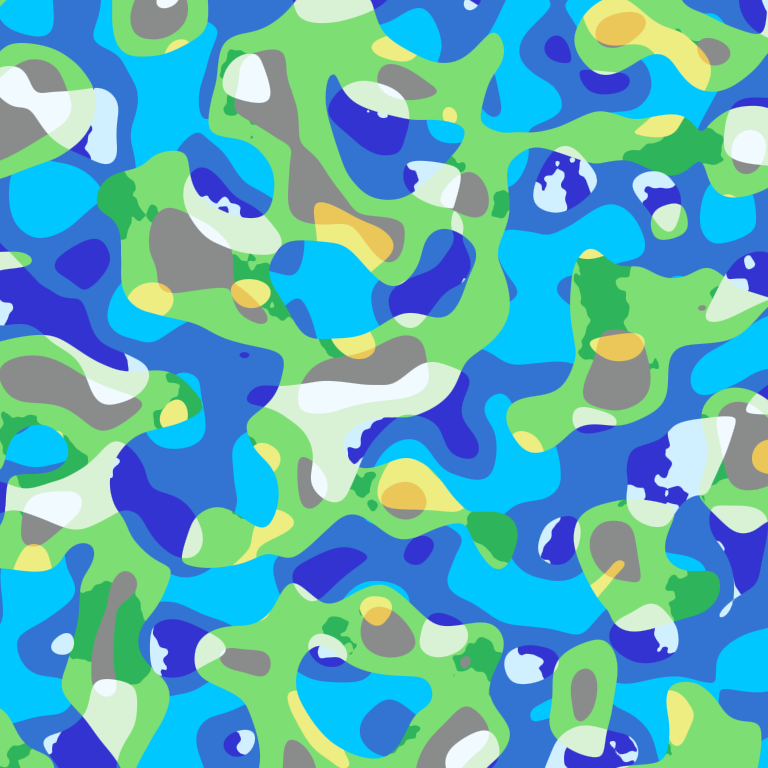
A WebGL 2 fragment shader for this texture:

```glsl
#version 300 es
precision highp float;
// Biome map: smooth noise fields for height, temperature and moisture
// are cut at fixed levels, and each combination gets one flat colour.
// Fields have unit variance, so every level is in standard deviations.

uniform vec2 u_resolution;
out vec4 fragColor;

// Cells across the canvas
const float HEIGHT_SCALE = 8.4;
const float TEMPERATURE_SCALE = 9.4;
const float MOISTURE_SCALE = 8.0;
const float ROUGH_SCALE = 31.0;
const float FINE_SCALE = 67.0;

// Strength of the ragged detail on forest and ice edges
const float ROUGH_AMOUNT = 0.2;
const float FINE_AMOUNT = 0.1;

// Levels that separate the biomes
const float SEA_LEVEL = 0.0;
const float MOUNTAIN_LEVEL = 1.3;
const float COLD_LEVEL = -0.92;
const float WARM_SEA_LEVEL = 0.4;
const float HOT_LAND_LEVEL = 1.38;
const float FOREST_LEVEL = 1.12;
const float ICE_LEVEL = 0.45;

// Sea colours
const vec3 OCEAN = vec3(0.20, 0.45, 0.82);
const vec3 WARM_OCEAN = vec3(0.0, 0.78, 1.0);
const vec3 COLD_OCEAN = vec3(0.20, 0.20, 0.82);
const vec3 ICE = vec3(0.82, 0.94, 1.0);

// Land colours
const vec3 PLAINS = vec3(0.49, 0.87, 0.45);
const vec3 FOREST = vec3(0.18, 0.71, 0.36);
const vec3 DESERT = vec3(0.93, 0.93, 0.51);
const vec3 TUNDRA = vec3(0.85, 0.95, 0.84);
const vec3 ROCK = vec3(0.54, 0.55, 0.55);
const vec3 SNOW = vec3(0.94, 0.98, 1.0);
const vec3 MESA = vec3(0.92, 0.78, 0.35);

const float NOISE_DEVIATION = 0.215;
const mat2 TURN = mat2(0.8, 0.6, -0.6, 0.8);

// Integer hash giving a unit gradient for each lattice point
vec2 gradientAt(ivec2 cell, uint seed) {
    uvec2 v = uvec2(cell + 4096) + uvec2(seed * 7919u, seed * 104729u);
    v = v * 1664525u + 1013904223u;
    v.x += v.y * 1664525u;
    v.y += v.x * 1664525u;
    v ^= v >> 16u;
    v.x += v.y * 1664525u;
    v.y += v.x * 1664525u;
    v ^= v >> 16u;
    return normalize(vec2(v >> 8u) / 8388608.0 - 0.99999);
}

// Gradient noise scaled to unit variance
float noise(vec2 p, uint seed) {
    ivec2 cell = ivec2(floor(p));
    vec2 f = fract(p);
    vec2 fade = f * f * f * (f * (f * 6.0 - 15.0) + 10.0);
    vec4 corner;
    for (int i = 0; i < 4; i++) {
        ivec2 offset = ivec2(i & 1, i >> 1);
        corner[i] = dot(gradientAt(cell + offset, seed), f - vec2(offset));
    }
    vec2 rows = mix(corner.xz, corner.yw, fade.x);
    return mix(rows.x, rows.y, fade.y) / NOISE_DEVIATION;
}

// Two turned layers of equal weight hide the lattice
float field(vec2 p, uint seed) {
    return (noise(p + 0.37, seed) + noise(TURN * p + 5.71, seed + 1u)) * inversesqrt(2.0);
}

// Antialiased step: 1 where the value lies above the level
float above(float value, float level) {
    return clamp((value - level) / max(fwidth(value), 1e-5) + 0.5, 0.0, 1.0);
}

void main() {
    vec2 p = gl_FragCoord.xy / min(u_resolution.x, u_resolution.y);

    // Climate
    float height = field(p * HEIGHT_SCALE, 11u);
    float temperature = field(p * TEMPERATURE_SCALE, 23u);
    float moisture = field(p * MOISTURE_SCALE, 37u)
        + ROUGH_AMOUNT * noise(p * ROUGH_SCALE, 41u)
        + FINE_AMOUNT * noise(TURN * p * FINE_SCALE, 43u);
    float notCold = above(temperature, COLD_LEVEL);
    float hot = above(temperature, HOT_LAND_LEVEL);

    // Sea
    vec3 openSea = mix(OCEAN, WARM_OCEAN, above(temperature, WARM_SEA_LEVEL));
    vec3 coldSea = mix(COLD_OCEAN, ICE, above(moisture, ICE_LEVEL));
    vec3 sea = mix(coldSea, openSea, notCold);

    // Lowland and mountains
    vec3 mild = mix(PLAINS, FOREST, above(moisture, FOREST_LEVEL));
    vec3 lowland = mix(TUNDRA, mix(mild, DESERT, hot), notCold);
    vec3 mountain = mix(SNOW, mix(ROCK, MESA, hot), notCold);
    vec3 land = mix(lowland, mountain, above(height, MOUNTAIN_LEVEL));

    fragColor = vec4(mix(sea, land, above(height, SEA_LEVEL)), 1.0);
}
```
